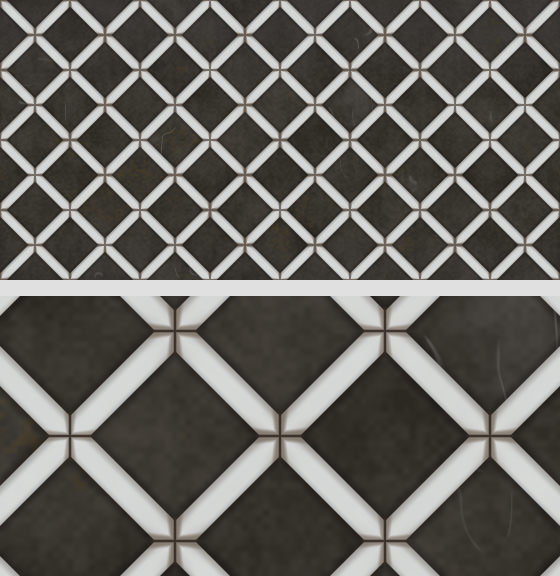
Top: the whole. Bottom: its middle third, enlarged.
This pattern is drawn by a Shadertoy shader. Its source:

```glsl
// Diagonal lattice of white mitred bars over worn dark stone tiles, seamless.

const vec2 REPEATS = vec2(8.0, 4.0);      // lattice nodes across and down
const float BAR_HALF = 0.095;             // bar half width, in lattice pitches
const float SEAM_HALF = 0.013;            // dark joint where bars meet
const float BEVEL = 0.065;                // stained facet beside each joint
const vec3 STONE_DARK = vec3(0.172, 0.160, 0.138);
const vec3 STONE_LIGHT = vec3(0.268, 0.248, 0.226);
const vec3 STONE_COOL = vec3(0.225, 0.225, 0.235);
const vec3 RUST = vec3(0.27, 0.225, 0.13);
const vec3 SCUFF = vec3(0.46, 0.46, 0.45);
const vec3 BAR_WHITE = vec3(0.835, 0.843, 0.838);
const vec3 BAR_EDGE = vec3(0.66, 0.655, 0.64);
const vec3 STAIN = vec3(0.50, 0.455, 0.41);
const vec3 SEAM = vec3(0.20, 0.165, 0.14);

float hash(vec2 p) {
    return fract(sin(dot(p, vec2(127.1, 311.7))) * 43758.5453);
}

// Value noise that wraps after a whole number of cells
float noise(vec2 p, vec2 period) {
    vec2 i = floor(p), f = fract(p);
    f = f * f * (3.0 - 2.0 * f);
    vec2 lo = mod(i, period), hi = mod(i + 1.0, period);
    return mix(mix(hash(lo), hash(vec2(hi.x, lo.y)), f.x),
               mix(hash(vec2(lo.x, hi.y)), hash(hi), f.x), f.y);
}

float fbm(vec2 uv, vec2 cells) {
    float sum = 0.0, gain = 0.5;
    for (int k = 0; k < 5; k++) {
        sum += gain * noise(uv * cells, cells);
        cells *= 2.0;
        gain *= 0.55;
    }
    return sum / 1.06;
}

// Worn stone; every tile gets its own tone and scuffing
vec3 stone(vec2 uv, vec2 tile) {
    float tone = hash(tile + 3.7), wear = hash(tile + 19.3);
    float cloud = fbm(uv, REPEATS * 3.0);
    float grain = noise(uv * REPEATS * 30.0, REPEATS * 30.0);
    float streak = noise(uv * REPEATS * vec2(16.0, 4.0), REPEATS * vec2(16.0, 4.0));
    float level = 0.5 + 1.1 * (cloud - 0.5) + 0.4 * (grain - 0.5)
                + 0.2 * (streak - 0.5) + 0.25 * (tone - 0.5);
    vec3 color = mix(STONE_DARK, STONE_LIGHT, clamp(level, 0.0, 1.0));

    // Cooler band near the top, rusty specks in places
    float band = pow(0.5 + 0.5 * cos(6.28318 * (uv.y - 0.92)), 4.0);
    color = mix(color, STONE_COOL, 0.35 * band * (0.4 + 0.6 * tone));
    float rust = smoothstep(0.58, 0.8, fbm(uv + 0.37, REPEATS * 2.0));
    color = mix(color, RUST, 0.6 * rust * smoothstep(0.4, 0.8, grain));

    // Soft smudges and thin scratches on the more worn tiles
    float smudge = smoothstep(0.5, 0.75, fbm(uv + 0.61, REPEATS * 2.0));
    color = mix(color, SCUFF, 0.22 * smudge * smoothstep(0.55, 1.0, wear));
    float ridge = abs(noise(uv * REPEATS * vec2(5.0, 3.0), REPEATS * vec2(5.0, 3.0)) - 0.5);
    float patchy = smoothstep(0.6, 0.75, noise(uv * REPEATS * 4.0 + 0.5, REPEATS * 4.0));
    float scratch = (1.0 - smoothstep(0.0, 0.035, ridge)) * patchy;
    return mix(color, SCUFF, 0.5 * scratch * smoothstep(0.6, 0.9, wear));
}

// White bar: across runs -1..1 with its upper side positive
vec3 bar(vec2 uv, float across, float mitre, float dirt) {
    float side = abs(across + 0.12);
    vec3 color = mix(BAR_WHITE, BAR_EDGE, smoothstep(0.45, 1.1, side));
    color *= 0.985 + 0.03 * fbm(uv, REPEATS * 4.0);
    float reach = BEVEL * (0.7 + 0.5 * abs(across) + 0.4 * dirt);
    float facet = 1.0 - smoothstep(0.35 * reach, reach, mitre);
    color = mix(color, STAIN, facet * (0.6 + 0.3 * dirt));
    float halo = 1.0 - smoothstep(0.0, 4.0 * BEVEL, mitre);
    return mix(color, STAIN, 0.3 * halo * dirt * abs(across));
}

void mainImage(out vec4 fragColor, in vec2 fragCoord) {
    vec2 uv = fragCoord / iResolution.xy;
    vec2 p = uv * REPEATS;
    float aa = 0.75 * 1.41421 * REPEATS.x / iResolution.x;

    // Diagonal axes: bars lie on whole numbers of either one
    vec2 diag = vec2(p.x + p.y, p.x - p.y);
    vec2 nodeCell = floor(diag + 0.5), tileCell = floor(diag);
    vec2 offset = diag - nodeCell;
    vec2 dist = abs(offset);
    float near = min(dist.x, dist.y);
    float mitre = max(dist.x, dist.y) - near;

    // Wrapped identities of the tile and of the nearest node
    vec2 wrap = 2.0 * REPEATS;
    vec2 tile = mod(vec2(tileCell.x + tileCell.y + 1.0, tileCell.x - tileCell.y), wrap);
    vec2 node = mod(vec2(nodeCell.x + nodeCell.y, nodeCell.x - nodeCell.y), wrap);
    float dirt = hash(node + 7.1);

    // Stone, shaded where it meets the bars
    vec3 color = stone(uv, tile);
    color *= mix(0.72, 1.0, smoothstep(0.0, 0.07, near - BAR_HALF));

    // Bars
    float across = (dist.x < dist.y ? offset.x : -offset.y) / BAR_HALF;
    float barMask = 1.0 - smoothstep(-aa, aa, near - BAR_HALF);
    color = mix(color, bar(uv, across, mitre, dirt), barMask);

    // Cross-shaped joints at the nodes
    float seam = 1.0 - smoothstep(SEAM_HALF - aa, SEAM_HALF + aa, mitre);
    seam *= 1.0 - smoothstep(-aa, aa, near - 1.15 * BAR_HALF);
    color = mix(color, SEAM, 0.9 * seam);

    fragColor = vec4(color, 1.0);
}
```
